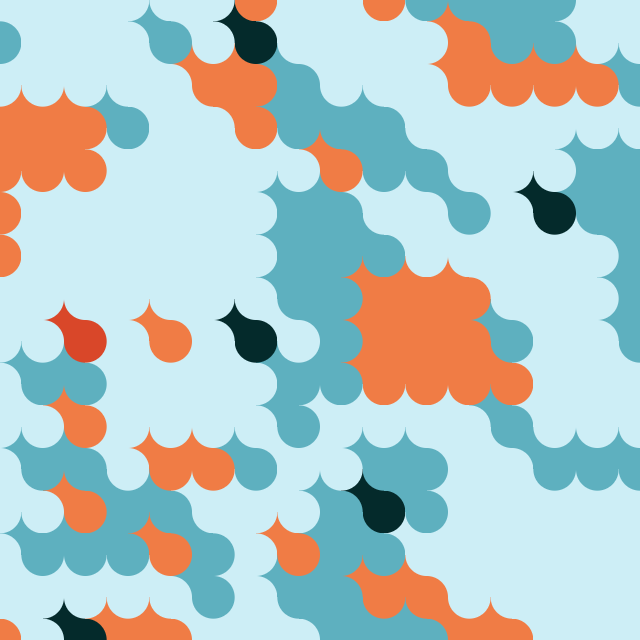
Reproduce this pattern procedurally as a Shadertoy shader.

```glsl
float hash(vec2 cell) {
    uvec2 q = uvec2(ivec2(cell) + 64);
    uint n = q.x * 1597334677u ^ q.y * 3812015801u;
    n = (n ^ (n >> 15)) * 2246822519u;
    n = (n ^ (n >> 13)) * 3266489917u;
    return float((n ^ (n >> 16)) >> 8) / 16777216.0;
}

// Evenly spread value per cell, from an irrational lattice
float spread(vec2 cell) {
    return fract(dot(cell, vec2(0.75488, 0.56984)) + 0.5);
}

// Cells inherit their colour from the left or from above, which forms clusters
vec2 clusterRoot(vec2 cell) {
    for (int i = 0; i < 6; i++) {
        float choice = hash(cell);
        if (choice > 0.56) break;
        cell += choice < 0.31 ? vec2(-1.0, 0.0) : vec2(0.0, 1.0);
    }
    return cell;
}

vec3 dropColor(vec2 cell) {
    const vec3 ice = vec3(0.804, 0.933, 0.965);
    const vec3 teal = vec3(0.369, 0.690, 0.749);
    const vec3 orange = vec3(0.941, 0.486, 0.271);
    const vec3 ink = vec3(0.016, 0.165, 0.169);
    const vec3 red = vec3(0.85, 0.28, 0.16);

    // Rare single accents
    float accent = spread(cell);
    if (accent < 0.02) return ink;
    if (accent > 0.995) return red;

    vec2 root = clusterRoot(cell);
    float pick = fract(spread(root) + 0.45 * hash(root + 31.0));
    return pick < 0.50 ? ice : pick < 0.81 ? teal : orange;
}

void mainImage(out vec4 fragColor, in vec2 fragCoord) {
    float cells = 15.0;
    vec2 p = fragCoord / iResolution.y * cells;
    float pixel = cells / iResolution.y;

    // Each drop is a disc plus the four-pointed gap at its upper left
    vec2 disc = floor(p + 0.5);
    vec2 gapOwner = floor(p) + vec2(1.0, 0.0);
    float edge = length(p - disc) - 0.5;
    float outside = clamp(0.5 + edge / pixel, 0.0, 1.0);

    fragColor = vec4(mix(dropColor(disc), dropColor(gapOwner), outside), 1.0);
}
```
